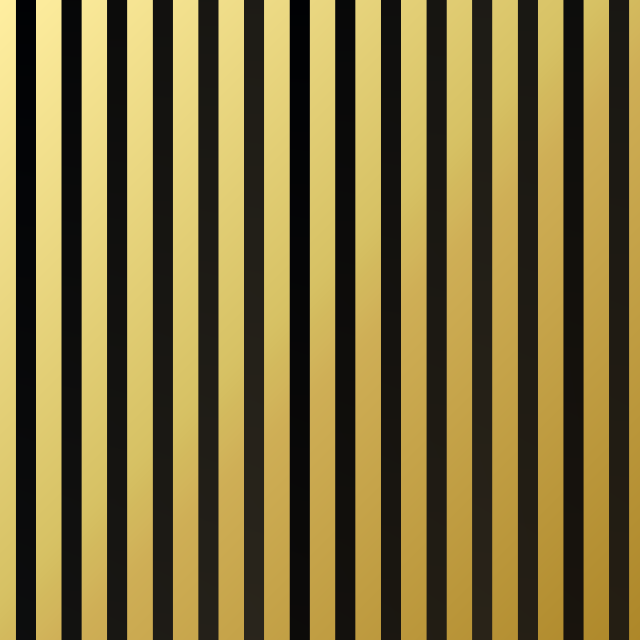
Write a WebGL 1 fragment shader that draws this pattern.

```glsl
precision highp float;

uniform vec2 u_resolution;

// Pale gold to deep gold, with a warm turn just past the middle
vec3 goldSheen(float t) {
  vec3 pale = mix(vec3(1.0, 0.935, 0.63), vec3(0.83, 0.745, 0.375), clamp(t / 0.5, 0.0, 1.0));
  vec3 deep = mix(vec3(0.82, 0.695, 0.35), vec3(0.68, 0.53, 0.16), clamp((t - 0.52) / 0.48, 0.0, 1.0));
  return mix(pale, deep, smoothstep(0.46, 0.56, t));
}

// Stripes lighten in runs of six and five, then the last three alternate
float stripeLift(float index) {
  if (index < 5.5) return index / 5.0;
  if (index < 10.5) return (index - 6.0) / 4.0;
  return 0.45 + 0.4 * abs(index - 12.0);
}

vec3 darkStripe(float index, vec2 uv) {
  vec3 base = mix(vec3(0.0, 0.005, 0.015), vec3(0.115, 0.107, 0.085), stripeLift(index));
  vec3 warmth = mix(vec3(0.05, 0.048, 0.04), vec3(0.045, 0.025, 0.0), uv.x);
  return base + warmth * (1.0 - uv.y);
}

void main() {
  vec2 uv = gl_FragCoord.xy / u_resolution;
  float diagonal = 0.5 * (uv.x + 1.0 - uv.y);

  // Vertical stripes measured from the first stripe's centre
  float period = 0.0713;
  float position = (uv.x - 0.0405) / period;
  float index = clamp(floor(position + 0.5), 0.0, 13.0);
  float edge = abs(position - index) * period - 0.0157;
  float pixel = 1.0 / u_resolution.x;
  float stripe = 1.0 - smoothstep(-0.5 * pixel, 0.5 * pixel, edge);

  vec3 color = mix(goldSheen(diagonal), darkStripe(index, uv), stripe);
  gl_FragColor = vec4(color, 1.0);
}
```
